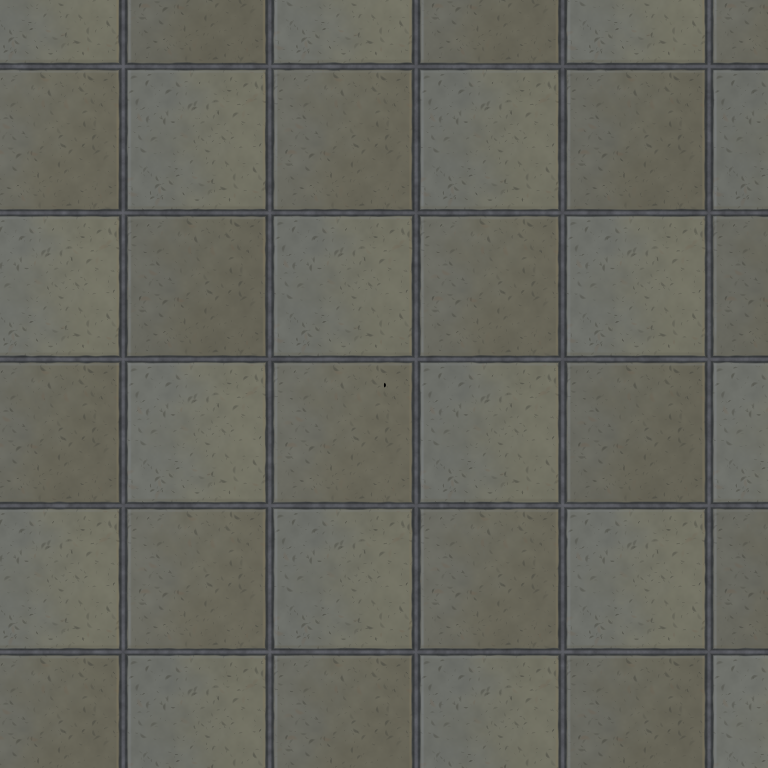
Give the GLSL for this texture, as a WebGL 2 fragment shader.

```glsl
#version 300 es
precision highp float;

uniform vec2 u_resolution;
out vec4 fragColor;

const vec2 PITCH = vec2(0.1907, 0.1906);
const vec2 FIRST_CROSSING = vec2(0.1605, 0.1510);
const vec2 JOINT_HALF = vec2(0.029, 0.024);

const vec3 OLIVE = vec3(0.448, 0.443, 0.380);
const vec3 GREY = vec3(0.420, 0.428, 0.405);
const vec3 SHADE = vec3(0.385, 0.375, 0.325);
const vec3 SPECK = vec3(0.290, 0.290, 0.260);
const vec3 RUST = vec3(0.430, 0.365, 0.305);
const vec3 GROUT = vec3(0.330, 0.335, 0.355);
const vec3 GROOVE = vec3(0.215, 0.225, 0.230);
const vec3 COOL_RIM = vec3(0.485, 0.500, 0.510);
const vec3 WARM_RIM = vec3(0.490, 0.455, 0.365);

float hash(vec2 p) {
  vec3 q = fract(vec3(p.xyx) * 0.1031);
  q += dot(q, q.yzx + 33.33);
  return fract((q.x + q.y) * q.z);
}

float noise(vec2 p) {
  vec2 i = floor(p), f = fract(p);
  f = f * f * (3.0 - 2.0 * f);
  return mix(mix(hash(i), hash(i + vec2(1, 0)), f.x),
             mix(hash(i + vec2(0, 1)), hash(i + vec2(1, 1)), f.x), f.y);
}

float fbm(vec2 p) {
  float sum = 0.0, gain = 0.5;
  for (int i = 0; i < 4; i++) {
    sum += gain * noise(p);
    p = p * 2.03 + 17.0;
    gain *= 0.5;
  }
  return sum;
}

// Scattered slanted flecks, one candidate per cell
float flecks(vec2 p, float cells, float density, float seed) {
  vec2 q = p * cells, home = floor(q);
  float cover = 0.0;
  for (int y = -1; y <= 1; y++) {
    for (int x = -1; x <= 1; x++) {
      vec2 id = home + vec2(x, y), key = id + seed;
      vec2 center = id + vec2(hash(key + 3.1), hash(key + 7.7));
      float angle = 3.1416 * hash(key + 11.3);
      vec2 axis = vec2(cos(angle), sin(angle)), v = q - center;
      v = vec2(dot(v, axis), dot(v, vec2(-axis.y, axis.x)));
      v.y += 0.7 * v.x * v.x;
      float size = mix(0.20, 0.52, hash(key + 19.9));
      float blot = 1.0 - smoothstep(0.25, 1.0, length(v * vec2(1.0, 2.4)) / size);
      float strength = step(hash(key + 23.5), density) * mix(0.35, 1.0, hash(key + 31.0));
      cover = max(cover, blot * strength);
    }
  }
  return cover;
}

// Soft line of given half width, never thinner than a pixel
float line(float x, float at, float halfWidth, float px) {
  return 1.0 - smoothstep(0.0, halfWidth + px, abs(x - at));
}

// Mottled glaze; alternate tiles carry a darker cast
vec3 tileColor(vec2 p, float dark, float seed) {
  float cloud = fbm(p * 4.0 + seed);
  float coolSide = 1.0 - smoothstep(0.0, 0.75, p.x + 0.5 * (cloud - 0.5));
  vec3 color = mix(OLIVE, GREY, clamp(coolSide + 0.2, 0.0, 1.0));
  float shadow = smoothstep(0.25, 1.2, p.x + 0.35 * (1.0 - p.y) + 0.8 * (cloud - 0.5));
  color = mix(color, SHADE, dark * (0.35 + 0.5 * shadow));
  color *= 0.95 + 0.12 * fbm(p * 12.0 + seed + 40.0);
  color = mix(color, RUST, 0.30 * flecks(p, 10.0, 0.22, seed + 60.0));
  color = mix(color, SPECK, 0.65 * flecks(p, 15.0, 0.42, seed));
  return mix(color, SPECK, 0.35 * flecks(p, 27.0, 0.30, seed + 90.0));
}

// Worn grout ridge between two dark grooves
vec3 jointColor(float d, vec2 g) {
  vec3 color = mix(GROUT, GROOVE, smoothstep(0.004, 0.019, d));
  return color * (0.82 + 0.38 * fbm(g * 22.0));
}

void main() {
  vec2 uv = gl_FragCoord.xy / u_resolution;
  vec2 g = (uv - FIRST_CROSSING) / PITCH;
  vec2 cell = floor(g), p = fract(g);
  float px = 1.0 / (min(u_resolution.x, u_resolution.y) * PITCH.x);
  float dark = 1.0 - mod(cell.x + cell.y, 2.0);

  // Glaze, with slight brightness drift from tile to tile
  vec3 color = tileColor(p, dark, 50.0 + 130.0 * dark);
  color *= 0.98 + 0.04 * hash(cell + 70.0);

  // Rims: cool on the left and top, warm on the right
  float wear = 0.35 + 0.65 * noise(g * 9.0);
  color = mix(color, COOL_RIM, 0.65 * wear * line(p.x, 0.043, 0.010, px));
  color = mix(color, WARM_RIM, 0.60 * wear * line(p.x, 0.962, 0.009, px));
  color = mix(color, COOL_RIM, 0.35 * wear * line(p.y, 0.965, 0.008, px));
  color = mix(color, SHADE, 0.50 * wear * line(p.y, 0.036, 0.012, px));

  // Joints with slightly uneven edges
  vec2 edge = min(p, 1.0 - p);
  vec2 rim = edge - JOINT_HALF + 0.007 * (noise(g * 16.0) - 0.5);
  float joint = 1.0 - smoothstep(-px, px, min(rim.x, rim.y));
  color = mix(color, jointColor(min(edge.x, edge.y), g), joint);

  // One tiny chip near the center
  float chip = length((uv - vec2(0.501, 0.4985)) / vec2(0.0014, 0.0030));
  color *= smoothstep(0.5, 1.3, chip);

  fragColor = vec4(color, 1.0);
}
```
